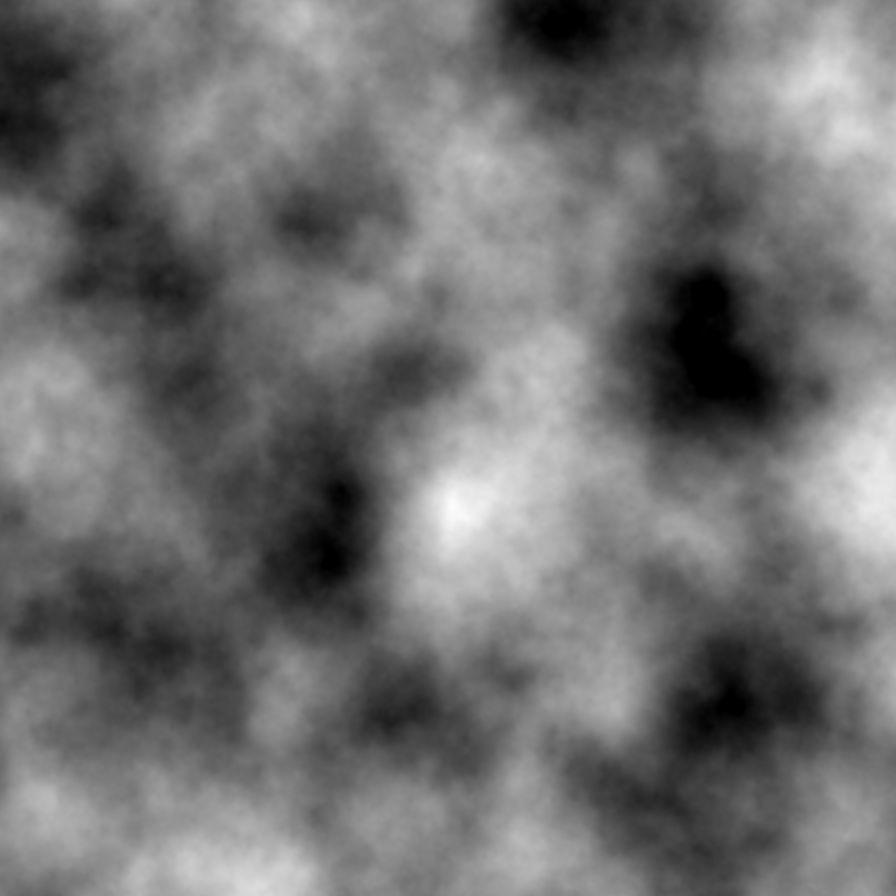
A WebGL 2 fragment shader for this texture:

```glsl
#version 300 es
precision highp float;
precision highp int;

uniform vec2 u_resolution;
out vec4 fragColor;

const int OCTAVES = 6;
const int POINTS_PER_CELL = 2;

// Integer hash: three independent values in 0..1
vec3 hash3(ivec3 key) {
    uvec3 v = uvec3(key) * 1664525u + 1013904223u;
    v.x += v.y * v.z;
    v.y += v.z * v.x;
    v.z += v.x * v.y;
    v ^= v >> 16u;
    v.x += v.y * v.z;
    v.y += v.z * v.x;
    v.z += v.x * v.y;
    return vec3(v >> 8u) / 16777216.0;
}

// Soft round falloff, reaching zero at one cell from its center
float puff(vec2 offset) {
    float k = max(1.0 - dot(offset, offset), 0.0);
    return k * k * k;
}

// Cellular noise: signed puffs around scattered points, centered on zero
float puffNoise(vec2 p, int seed) {
    ivec2 home = ivec2(floor(p));
    float sum = 0.0;
    for (int y = -1; y <= 1; y++) {
        for (int x = -1; x <= 1; x++) {
            ivec2 cell = home + ivec2(x, y);
            for (int i = 0; i < POINTS_PER_CELL; i++) {
                vec3 rnd = hash3(ivec3(cell, seed * POINTS_PER_CELL + i));
                float weight = rnd.z * 2.0 - 1.0;
                sum += weight * puff(p - vec2(cell) - rnd.xy);
            }
        }
    }
    return sum;
}

// Octaves of doubling frequency and fading strength
float cloudLayers(vec2 p, float frequency, float gain) {
    float sum = 0.0;
    float amplitude = 1.0;
    for (int octave = 0; octave < OCTAVES; octave++) {
        sum += amplitude * puffNoise(p * frequency, octave + 11);
        frequency *= 2.0;
        amplitude *= gain;
    }
    return sum;
}

void main() {
    vec2 uv = gl_FragCoord.xy / min(u_resolution.x, u_resolution.y);

    float baseFrequency = 5.0;
    float gain = 0.5;
    float middleGray = 0.505;
    float contrast = 0.25;

    float gray = middleGray + contrast * cloudLayers(uv, baseFrequency, gain);
    fragColor = vec4(vec3(clamp(gray, 0.0, 1.0)), 1.0);
}
```
